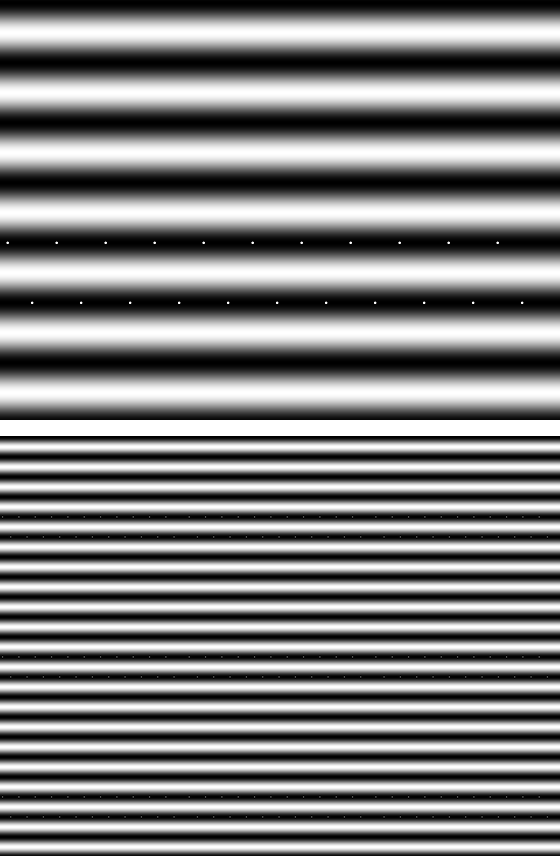
Top, the tile; bottom, the same tile 3 across and 3 down.
Reproduce this pattern procedurally as a Shadertoy shader.

```glsl
// Seven soft black and white horizontal bands, with two staggered rows of tiny white dots.

const float TAU = 6.2831853;
const float BANDS = 7.0;
const float DARK_PHASE = 0.953; // place of the darkest line within each band

// Sine ramp from black to white, a whole number of times up the canvas
float bandShade(float y) {
    return 0.5 - 0.5 * cos(TAU * (y * BANDS - DARK_PHASE));
}

// Distance to the nearest of eleven dots along the dark line of one band
float dotRowDistance(vec2 uv, float aspect, float band, float stagger) {
    float pitch = 0.0875;
    float start = 0.0137 + stagger * pitch;
    float index = clamp(round((uv.x - start) / pitch), 0.0, 10.0);
    vec2 center = vec2(start + index * pitch, (band + DARK_PHASE) / BANDS);
    return length((uv - center) * vec2(aspect, 1.0));
}

void mainImage(out vec4 fragColor, in vec2 fragCoord) {
    vec2 uv = fragCoord / iResolution.xy;
    float aspect = iResolution.x / iResolution.y;
    float pixel = 1.0 / iResolution.y;

    // Bands
    vec3 color = vec3(bandShade(uv.y));

    // Dots: the lower row is shifted by half a pitch
    float dist = 1.0;
    for (int row = 0; row < 2; row++) {
        float lower = float(row);
        dist = min(dist, dotRowDistance(uv, aspect, 2.0 - lower, 0.5 * lower));
    }
    float coverage = 1.0 - smoothstep(-0.5 * pixel, 0.5 * pixel, dist - 0.003);
    color = mix(color, vec3(1.0), coverage);

    fragColor = vec4(color, 1.0);
}
```
